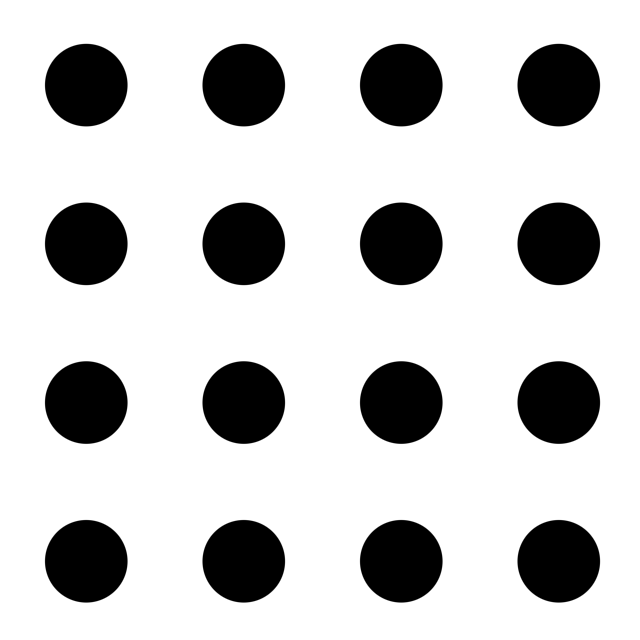
Write a WebGL 1 fragment shader that draws this pattern.

```glsl
precision highp float;

// A four by four grid of solid black dots on a white ground.
// The plane is folded into equal cells, and each cell draws one disc
// from its distance function with an edge one pixel soft.

uniform vec2 u_resolution;

// Signed distance to a disc centred on the origin.
float discDistance(vec2 p, float radius) {
    return length(p) - radius;
}

// Offset from the nearest dot centre, for dots spaced by pitch.
vec2 repeatCentred(vec2 p, vec2 pitch) {
    return (fract(p / pitch + 0.5) - 0.5) * pitch;
}

void main() {
    vec2 uv = gl_FragCoord.xy / u_resolution;
    float pixel = 1.0 / min(u_resolution.x, u_resolution.y);

    // Grid: centre of the lower left dot, then the spacing across and up
    vec2 firstDot = vec2(0.1348, 0.1230);
    vec2 pitch = vec2(0.2461, 0.2480);
    vec2 cell = repeatCentred(uv - firstDot, pitch);

    // Dot coverage with a smoothed edge
    float dist = discDistance(cell, 0.0645);
    float ink = 1.0 - smoothstep(-0.75 * pixel, 0.75 * pixel, dist);

    vec3 paper = vec3(1.0);
    vec3 black = vec3(0.0);
    gl_FragColor = vec4(mix(paper, black, ink), 1.0);
}
```
